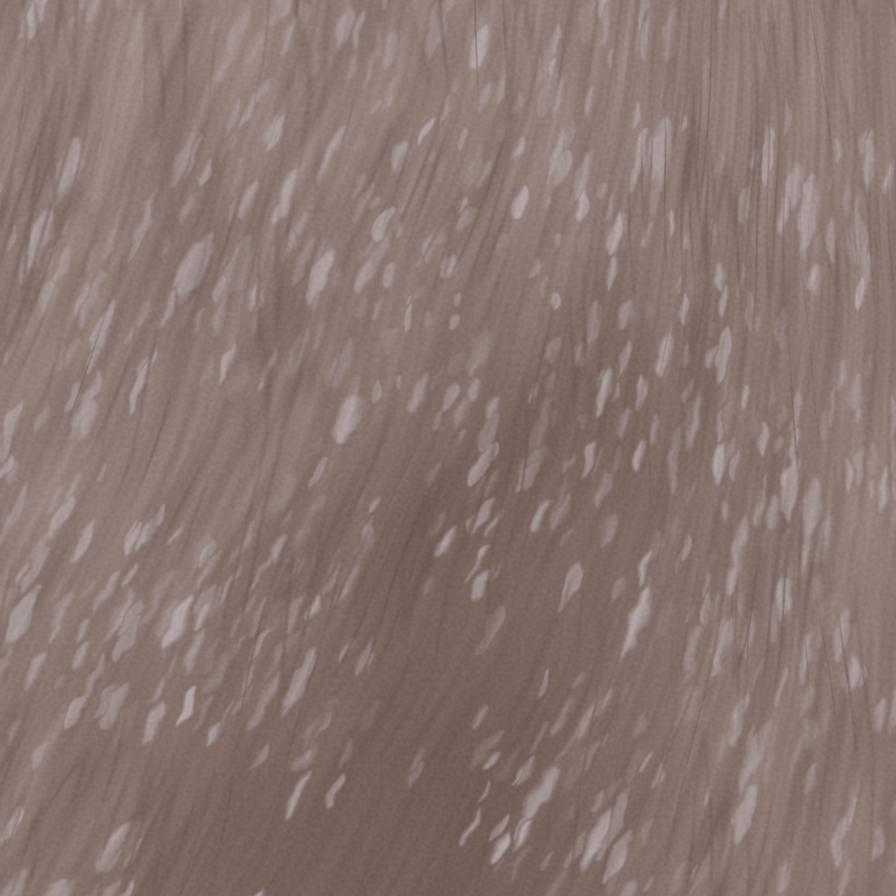
A WebGL 1 fragment shader for this texture:

```glsl
precision highp float;
// Soft brown fur: strands follow a bent flow field over a broad shadow, with
// crossing dark hairs and pale ragged flecks showing through the gaps.
// Strands are stretched gradient noise; flecks are lenses on jittered grids.

uniform vec2 u_resolution;

const vec3 SHADOW_BROWN = vec3(0.455, 0.375, 0.347);
const vec3 FUR_BROWN    = vec3(0.566, 0.487, 0.465);
const vec3 PALE_LILAC   = vec3(0.690, 0.640, 0.648);

const float LARGE_CELL = 0.052; // grid spacing, also the longest reach
const float SMALL_CELL = 0.034;
const float FLECK_SHARE = 0.50; // chance that a cell holds a fleck
const float FLECK_SOFTNESS = 0.0034;
const float STRAND_DENSITY = 48.0;
const float STRAND_STRETCH = 4.0;
const float STRAND_CONTRAST = 0.062;
const float TUFT_CONTRAST = 0.055;
const float HAIR_CONTRAST = 0.050;
const float GRAIN_CONTRAST = 0.030;

float hash(vec2 p) {
  vec3 q = fract(vec3(p.xyx) * 0.1031);
  q += dot(q, q.yzx + 33.33);
  return fract((q.x + q.y) * q.z);
}

float gradientDot(vec2 corner, vec2 offset) {
  float angle = 6.2832 * hash(corner);
  return dot(vec2(cos(angle), sin(angle)), offset);
}

// Gradient noise, about -0.7 to 0.7
float noise(vec2 p) {
  vec2 i = floor(p);
  vec2 f = p - i;
  vec2 w = f * f * f * (f * (f * 6.0 - 15.0) + 10.0);
  float low = mix(gradientDot(i, f),
                  gradientDot(i + vec2(1, 0), f - vec2(1, 0)), w.x);
  float high = mix(gradientDot(i + vec2(0, 1), f - vec2(0, 1)),
                   gradientDot(i + vec2(1, 1), f - vec2(1, 1)), w.x);
  return mix(low, high, w.y);
}

// Constant along each strand; its level lines lean right, upright at far right
float strandCoord(vec2 p) {
  float upright = 0.40 * smoothstep(0.55, 1.1, p.x);
  return p.x - p.y * (0.62 - 0.14 * p.y - upright) + 0.016 * noise(p * 5.0);
}

vec2 strandDirection(vec2 p) {
  const float STEP = 0.004;
  float here = strandCoord(p);
  float dx = strandCoord(p + vec2(STEP, 0.0)) - here;
  float dy = strandCoord(p + vec2(0.0, STEP)) - here;
  return normalize(vec2(-dy, dx));
}

float blob(vec2 p, vec2 centre, vec2 radius) {
  vec2 d = (p - centre) / radius;
  return exp(-dot(d, d));
}

// One ragged lens, tapered to both ends; returns its brightness at p
float fleck(vec2 p, vec2 cell, float spacing) {
  vec2 key = cell + floor(spacing * 1000.0);
  vec2 centre = (cell + vec2(hash(key + 3.7), hash(key + 19.1))) * spacing;
  float cluster = 1.3 * noise(centre * 5.0 + 8.0)
                + 0.30 * blob(centre, vec2(0.64, 0.42), vec2(0.28, 0.36))
                - 0.65 * blob(centre, vec2(0.38, 0.05), vec2(0.19, 0.17));
  if (hash(key + 41.3) > FLECK_SHARE + cluster) return 0.0;

  float size = hash(key + 67.9);
  float middle = blob(centre, vec2(0.55, 0.65), vec2(0.2, 0.2));
  float halfLength = spacing * mix(0.32, 0.90, size) * (1.0 - 0.45 * middle);
  float halfWidth = spacing * mix(0.07, 0.25, size * hash(key + 83.2));
  vec2 along = strandDirection(centre);
  vec2 d = p - centre;
  float across = dot(d, vec2(along.y, -along.x)) + 0.007 * noise(p * 42.0);
  float t = dot(d, along) / halfLength + 0.35 * noise(p * 60.0 + 7.0);
  float edge = abs(across) - halfWidth * (1.0 - t * t);
  float softness = FLECK_SOFTNESS * mix(0.6, 1.5, hash(key + 11.8));
  float cover = 1.0 - smoothstep(-softness, softness, edge);
  cover *= 1.0 - smoothstep(0.7, 1.05, abs(t));
  return cover * mix(0.20, 1.0, hash(key + 97.5));
}

float fleckField(vec2 p, float spacing) {
  vec2 home = floor(p / spacing);
  float brightest = 0.0;
  for (int y = -1; y <= 1; y++) {
    for (int x = -1; x <= 1; x++) {
      brightest = max(brightest, fleck(p, home + vec2(x, y), spacing));
    }
  }
  return brightest;
}

// Thin broken lines along the zeros of stretched noise
float hairs(vec2 p, float coord, float seed) {
  float line = abs(noise(vec2(coord * 30.0, p.y * 2.6) + seed));
  float patches = smoothstep(-0.10, 0.30, noise(p * vec2(8.0, 4.5) + seed));
  return (1.0 - smoothstep(0.0, 0.11, line)) * patches;
}

void main() {
  vec2 p = gl_FragCoord.xy / u_resolution;
  float s = strandCoord(p);

  // Broad shadow, low centre and rising to the right
  float shadow = 0.85 * blob(p, vec2(0.44, 0.06), vec2(0.31, 0.31))
               + 0.62 * blob(p, vec2(0.64, 0.48), vec2(0.22, 0.20))
               + 0.18 * (1.0 - p.y) + 0.25 * noise(p * 3.0 + 5.0);
  shadow = clamp(shadow, 0.0, 1.0);
  vec3 colour = mix(FUR_BROWN, SHADOW_BROWN, shadow);

  // Tufts, strands and fine strands, calmer inside the shadow
  float tufts = noise(vec2(s * 15.0, p.y * 3.5) + 21.0);
  float strands = noise(vec2(s * STRAND_DENSITY, p.y * STRAND_STRETCH))
    + 0.8 * noise(vec2((s + 0.08 * p.y) * STRAND_DENSITY * 2.2,
                       p.y * STRAND_STRETCH * 2.0 + 9.0));
  float calm = 1.0 - 0.65 * shadow;
  colour += calm * (TUFT_CONTRAST * tufts + STRAND_CONTRAST * strands);

  // Flecks, partly covered by hairs of two slants
  float hair = max(hairs(p, s + 0.12 * p.y, 30.0), hairs(p, s + 0.34 * p.y, 57.0));
  float pale = max(fleckField(p, LARGE_CELL), 0.75 * fleckField(p, SMALL_CELL));
  pale *= (1.0 - 0.65 * hair) * (0.9 + 0.5 * strands);
  colour = mix(colour, PALE_LILAC, clamp(pale, 0.0, 1.0));
  colour -= HAIR_CONTRAST * hair * calm;

  colour += GRAIN_CONTRAST * noise(p * 210.0);
  gl_FragColor = vec4(colour, 1.0);
}
```
